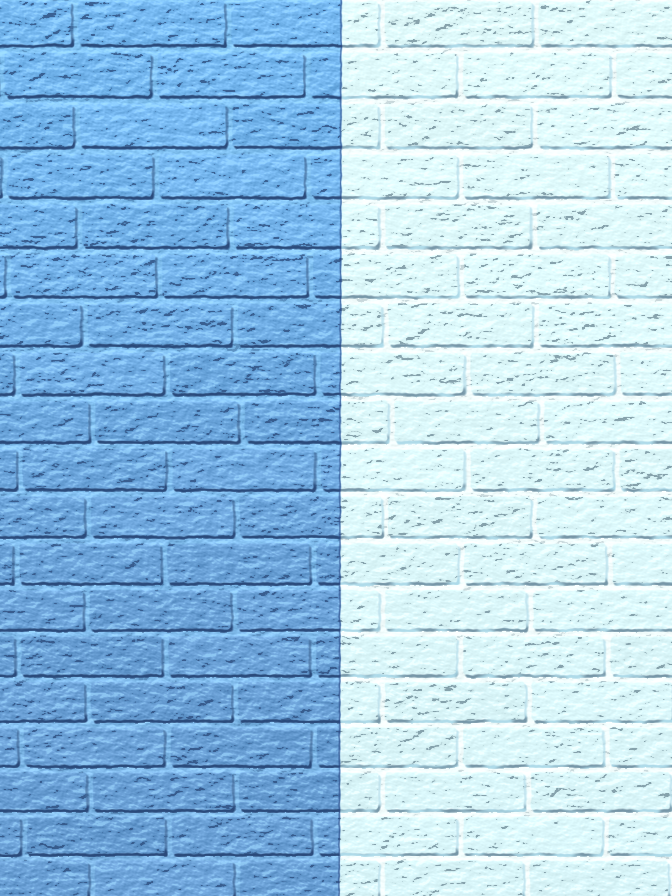
Give the GLSL for this texture, as a WebGL 1 fragment shader.

```glsl
precision highp float;
uniform vec2 u_resolution;

#define SPLIT_X 0.509        // paint boundary
#define FIRST_BED 0.0712     // depth of the first bed joint
#define COURSE 0.0764        // course height at the top
#define COURSE_SHRINK 0.00033
#define BRICK 0.2283         // brick pitch at the top
#define BRICK_SHRINK 0.0007
#define JOINT 0.0105         // width of the upright joints
#define SHADOW_SHIFT vec2(0.0035, 0.0042)
#define GRAIN_SCALE vec2(34.0, 62.0)
#define CRACK_LEVEL 0.15
#define WOBBLE 0.0022

vec2 hashGradient(vec2 cell) {
    float angle = 6.2832 * fract(sin(dot(cell, vec2(127.1, 311.7))) * 43758.5);
    return vec2(cos(angle), sin(angle));
}

float gradientNoise(vec2 p) {
    vec2 i = floor(p), f = fract(p);
    vec2 w = f * f * f * (f * (f * 6.0 - 15.0) + 10.0);
    float a = dot(hashGradient(i), f);
    float b = dot(hashGradient(i + vec2(1, 0)), f - vec2(1, 0));
    float c = dot(hashGradient(i + vec2(0, 1)), f - vec2(0, 1));
    float d = dot(hashGradient(i + 1.0), f - 1.0);
    return mix(mix(a, b, w.x), mix(c, d, w.x), w.y);
}

float surfaceHeight(vec2 p) {
    float sum = 0.0, amp = 0.5;
    p *= GRAIN_SCALE;
    for (int k = 0; k < 4; k++) {
        sum += amp * gradientNoise(p);
        p = p * 1.93 + 17.3;
        amp *= 0.56;
    }
    return sum;
}

float roundedBox(vec2 p, vec2 halfSize, float radius) {
    vec2 q = abs(p) - halfSize + radius;
    return length(max(q, 0.0)) + min(max(q.x, q.y), 0.0) - radius;
}

float bump(float x, float center, float width) {
    float t = (x - center) / width;
    return exp(-t * t);
}

void main() {
    float px = 1.0 / u_resolution.x;
    // x runs right and y runs down, both in canvas widths
    vec2 p = vec2(gl_FragCoord.x, u_resolution.y - gl_FragCoord.y) * px;
    float depth = p.y * u_resolution.x / u_resolution.y;

    // Uneven edges
    vec2 w = p + WOBBLE * vec2(gradientNoise(p * 42.0), gradientNoise(p * 38.0 + 9.0));
    w += 0.0014 * gradientNoise(p * 130.0);

    // Courses become lower towards the bottom
    float root = sqrt(COURSE * COURSE - 4.0 * COURSE_SHRINK * (w.y - FIRST_BED));
    float course = (COURSE - root) / (2.0 * COURSE_SHRINK) + 1.0;
    float row = floor(course);

    // Running bond with a slight drift in the middle
    float pitch = BRICK - BRICK_SHRINK * row;
    float anchor = mix(0.5677, 0.684, mod(row, 2.0)) + 0.014 * bump(row, 8.0, 2.0);
    float along = (w.x - anchor) / pitch;
    float brickTone = fract(sin(floor(along) * 12.7 + row * 78.2) * 437.5);

    // Brick body and the shadow it throws down and right
    vec2 local = vec2((fract(along) - 0.5) * pitch, (fract(course) - 0.515) * root);
    vec2 halfSize = vec2(0.5 * (pitch - JOINT), 0.415 * root);
    float body = roundedBox(local, halfSize, 0.004);
    float thrown = roundedBox(local - SHADOW_SHIFT, halfSize, 0.004);
    float inside = 1.0 - smoothstep(-px, px, body);
    float shadow = (1.0 - inside) * (1.0 - smoothstep(-px, 1.5 * px, thrown));
    float underside = smoothstep(0.6, 0.95, local.y / halfSize.y);
    float topLip = 1.0 - smoothstep(0.0, 0.006, abs(local.y + halfSize.y));

    // Relief lit from above, with cracks gathered in patches
    vec2 lean = vec2(0.0008, 0.0015);
    float relief = surfaceHeight(p + lean) - surfaceHeight(p - lean);
    float patches = gradientNoise(p * vec2(9.0, 15.0) + 4.0);
    float roughBand = bump(depth, 0.32, 0.12) + 0.6 * bump(depth, 0.57, 0.035);
    float level = CRACK_LEVEL - 0.08 * patches - 0.035 * roughBand + 0.025 * brickTone;
    float crack = smoothstep(level, level + 0.07, relief) * mix(0.35, 1.0, inside);
    float glint = smoothstep(0.07, 0.2, -relief);
    float broken = smoothstep(-0.3, 0.25, gradientNoise(p * vec2(36.0, 60.0) + 31.0));

    // Blue half
    vec3 blue = mix(vec3(0.46, 0.72, 0.94), vec3(0.42, 0.63, 0.84), smoothstep(0.0, 0.8, depth));
    vec3 blueMortar = mix(vec3(0.51, 0.77, 0.96), vec3(0.49, 0.71, 0.90), depth);
    vec3 left = mix(blueMortar, blue + 0.035 * (brickTone - 0.5), inside);
    left += 0.05 * topLip - 0.45 * clamp(relief, -0.2, 0.2);
    left = mix(left, vec3(0.60, 0.84, 0.97), 0.45 * glint);
    left = mix(left, vec3(0.18, 0.30, 0.49), 0.75 * crack);
    left = mix(left, vec3(0.15, 0.27, 0.46), shadow * mix(0.5, 0.95, underside));

    // Pale half, nearly burnt out
    vec3 pale = mix(vec3(0.88, 0.985, 0.99), vec3(0.85, 0.965, 0.98), depth);
    vec3 right = mix(vec3(0.95, 0.995, 0.995), pale + 0.02 * (brickTone - 0.5), inside);
    right += 0.03 * topLip - 0.22 * clamp(relief, -0.2, 0.2);
    right = mix(right, vec3(0.98, 1.0, 1.0), 0.5 * glint);
    right = mix(right, vec3(0.43, 0.54, 0.59), 0.75 * crack);
    vec3 paleShadow = mix(vec3(0.67, 0.85, 0.91), vec3(0.44, 0.57, 0.64), underside * broken);
    right = mix(right, paleShadow, shadow * mix(0.65, 0.95, underside));

    // Ragged paint boundary with a dark rim
    float edge = p.x - SPLIT_X + 0.003 * depth + 0.0015 * gradientNoise(p * 90.0);
    float rim = 1.0 - smoothstep(0.0, 0.003, abs(edge + 0.001));
    left = mix(left, vec3(0.16, 0.28, 0.52), 0.65 * rim);
    vec3 color = mix(left, right, smoothstep(-px, px, edge));
    gl_FragColor = vec4(clamp(color, 0.0, 1.0), 1.0);
}
```
